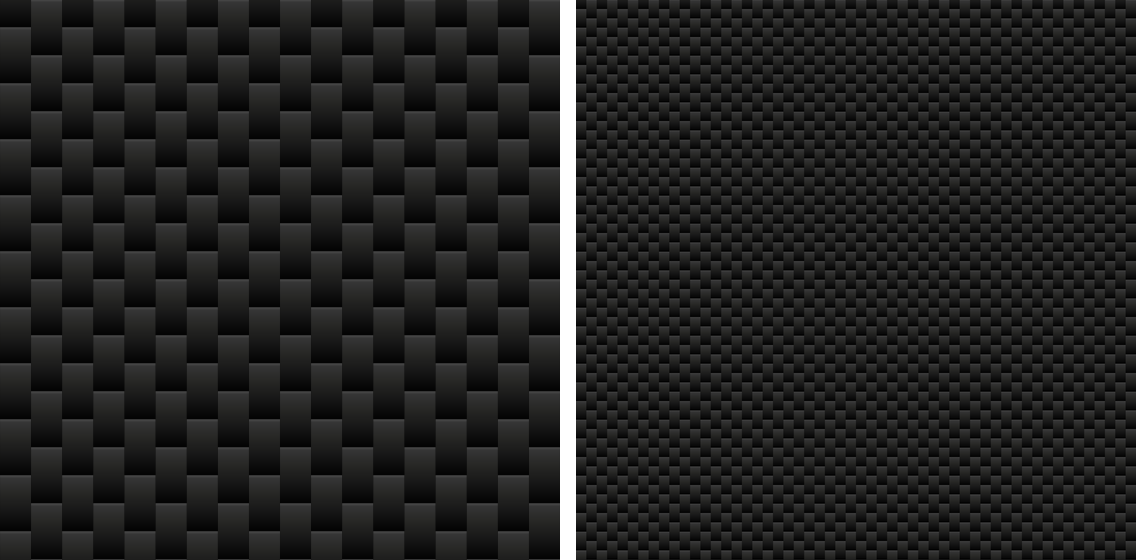
Left, the tile; right, the same tile 3 across and 3 down.
Give the GLSL for this pattern, as a three.js fragment shader.

```glsl
// Black carbon weave: upright tiles in columns, every other column shifted by half a tile.
// Each tile fades from grey at its top to near black at its foot, under a thin bright lip.
// Whole numbers of columns and rows make the weave wrap on all sides.

#define COLUMNS 18.0                        // even, so the stagger wraps
#define ROWS 10.0
#define ROW_OFFSET 0.02                     // lifts the weave, share of a tile's height
#define FOOT_COLOR vec3(0.012, 0.012, 0.012)
#define LOW_COLOR vec3(0.093, 0.093, 0.092)
#define MIDDLE_COLOR vec3(0.146, 0.146, 0.139)
#define TOP_COLOR vec3(0.208, 0.208, 0.208)
#define LIP_COLOR vec3(0.268, 0.268, 0.268)
#define LIP_HEIGHT 0.06                     // share of a tile's height
#define SEAM_WIDTH 0.0014                   // share of the canvas
#define SEAM_SHADE 0.12
#define EDGE_SOFTNESS 0.0016                // share of the canvas

varying vec2 vUv;

// Colour of a tile at height h, from 0 at its foot to 1 at its top.
vec3 tileColor(float h) {
  vec3 color = mix(FOOT_COLOR, LOW_COLOR, clamp(h / 0.37, 0.0, 1.0));
  color = mix(color, MIDDLE_COLOR, clamp((h - 0.37) / 0.27, 0.0, 1.0));
  color = mix(color, TOP_COLOR, clamp((h - 0.64) / 0.3, 0.0, 1.0));

  // Bright lip, then a soft step down to the foot of the tile above
  float lip = smoothstep(1.0 - LIP_HEIGHT, 1.0 - 0.5 * LIP_HEIGHT, h);
  color = mix(color, LIP_COLOR, lip);
  float stepDown = smoothstep(1.0 - EDGE_SOFTNESS * ROWS, 1.0, h);
  return mix(color, FOOT_COLOR, stepDown);
}

// Colour of a whole column at height y; even columns are shifted by half a tile.
vec3 columnColor(float column, float y) {
  float shift = 0.5 * mod(column + 1.0, 2.0);
  return tileColor(fract(y * ROWS + shift - ROW_OFFSET));
}

void main() {
  // Nearest column border and the signed distance to it across the canvas
  float x = vUv.x * COLUMNS;
  float border = floor(x + 0.5);
  float offset = (x - border) / COLUMNS;

  // Blend the two columns that meet at the border
  float blend = smoothstep(-0.5 * EDGE_SOFTNESS, 0.5 * EDGE_SOFTNESS, offset);
  vec3 color = mix(columnColor(border - 1.0, vUv.y), columnColor(border, vUv.y), blend);

  // Faint dark seam between columns
  float seam = 1.0 - smoothstep(0.0, SEAM_WIDTH, abs(offset));
  color *= 1.0 - SEAM_SHADE * seam;

  gl_FragColor = vec4(color, 1.0);
}
```
